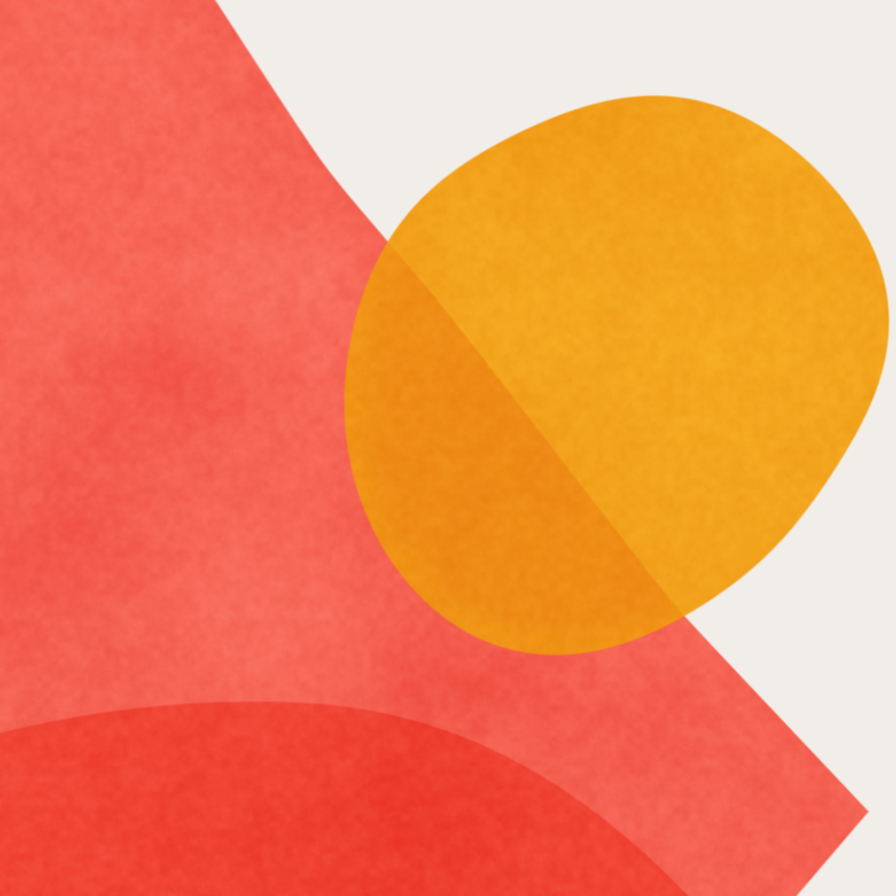
This background is drawn by a three.js fragment shader. Its source:

```glsl
varying vec2 vUv;

const vec3 PAPER = vec3(0.945, 0.931, 0.910);
const vec3 CORAL = vec3(0.960, 0.382, 0.322);
const vec3 SCARLET = vec3(0.940, 0.268, 0.208);
const vec3 AMBER = vec3(0.951, 0.640, 0.112);
const vec3 ORANGE = vec3(0.932, 0.548, 0.085);

float hash(vec2 p) {
  vec3 q = fract(vec3(p.xyx) * 0.1031);
  q += dot(q, q.yzx + 33.33);
  return fract((q.x + q.y) * q.z);
}

float noise(vec2 p) {
  vec2 i = floor(p);
  vec2 f = fract(p);
  f = f * f * (3.0 - 2.0 * f);
  float low = mix(hash(i), hash(i + vec2(1.0, 0.0)), f.x);
  float high = mix(hash(i + vec2(0.0, 1.0)), hash(i + 1.0), f.x);
  return mix(low, high, f.y);
}

// Layered noise centred on zero
float fbm(vec2 p, int octaves) {
  float sum = 0.0;
  float amplitude = 0.5;
  for (int i = 0; i < 6; i++) {
    if (i >= octaves) break;
    sum += amplitude * (noise(p) - 0.5);
    p = mat2(1.6, 1.2, -1.2, 1.6) * p + 7.3;
    amplitude *= 0.5;
  }
  return sum;
}

float fill(float d, float softness) {
  return 1.0 - smoothstep(-softness, softness, d);
}

float patchGlow(vec2 p, vec2 centre, vec2 radius) {
  vec2 q = (p - centre) / radius;
  return exp(-dot(q, q));
}

// Rounded hinge: zero below the start, a straight ramp above it
float bend(float x, float start, float roundness) {
  float t = x - start;
  return 0.5 * (t + sqrt(t * t + roundness * roundness));
}

// Sloping sheet: a gently bent right side and a cut lower corner
float sheetDistance(vec2 p) {
  float drop = 1.0 - p.y;
  float side = 0.240 + 0.65 * drop + 0.22 * bend(drop, 0.19, 0.03)
    - 0.10 * bend(drop, 0.333, 0.04) + 0.175 * bend(drop, 0.675, 0.02);
  float corner = 0.970 - 0.853 * (drop - 0.905);
  return max((p.x - side) * 0.78, (p.x - corner) * 0.76);
}

// Low hill with a long left shoulder and a steeper right one
float hillDistance(vec2 p) {
  float x = p.x - 0.285;
  float fall = x < 0.0 ? 0.43 * x * x : 1.173 * pow(x, 2.32);
  float slope = x < 0.0 ? 0.86 * x : 2.72 * pow(x, 1.32);
  return (p.y - 0.217 + fall) / sqrt(1.0 + slope * slope);
}

float harmonic(float angle, float order, vec2 weight) {
  return dot(weight, vec2(cos(order * angle), sin(order * angle)));
}

// Uneven disc whose radius is a sum of harmonics
float discDistance(vec2 p, vec2 centre) {
  vec2 q = p - centre;
  float a = atan(q.y, q.x);
  float radius = 0.3012
    + harmonic(a, 1.0, vec2(-0.0100, 0.0061))
    + harmonic(a, 2.0, vec2(-0.0031, 0.0259))
    + harmonic(a, 3.0, vec2(0.0046, 0.0045))
    + harmonic(a, 4.0, vec2(0.0007, -0.0019))
    + harmonic(a, 5.0, vec2(0.0009, 0.0020))
    + harmonic(a, 6.0, vec2(0.0, 0.0020));
  return length(q) - radius;
}

// Broad pools of pigment, positive where the wash is pale
float coralWash(vec2 p) {
  float wash = patchGlow(p, vec2(0.31, 0.69), vec2(0.11, 0.09));
  wash += 0.8 * patchGlow(p, vec2(0.08, 0.66), vec2(0.10, 0.07));
  wash += 0.8 * patchGlow(p, vec2(0.23, 0.33), vec2(0.15, 0.08));
  wash += 0.6 * patchGlow(p, vec2(0.16, 0.93), vec2(0.10, 0.12));
  wash -= 1.0 * patchGlow(p, vec2(0.17, 0.59), vec2(0.09, 0.07));
  wash -= 1.0 * patchGlow(p, vec2(0.08, 0.41), vec2(0.09, 0.10));
  wash -= 1.2 * patchGlow(p, vec2(0.52, 0.24), vec2(0.10, 0.05));
  return wash - 0.6 * patchGlow(p, vec2(0.72, 0.16), vec2(0.10, 0.09));
}

void main() {
  vec2 p = vUv;
  float edge = 0.0018;
  float grain = fbm(p * 115.0, 3);
  float mottle = fbm(p * 34.0 + 11.0, 2);
  float cloud = fbm(p * 6.0 + 3.0, 4) + 0.8 * mottle;
  float sheet = fill(sheetDistance(p), edge);
  float hill = fill(hillDistance(p), edge);
  float discD = discDistance(p, vec2(0.689, 0.581));

  // Red layers
  vec3 coral = CORAL + vec3(0.012, 0.048, 0.043) * (coralWash(p) + 1.4 * cloud);
  float pool = patchGlow(p, vec2(0.40, 0.06), vec2(0.22, 0.12));
  vec3 scarlet = SCARLET + vec3(0.015, 0.045, 0.040) * (1.2 * cloud - 0.7 * pool);
  vec3 red = mix(coral, scarlet, hill) + vec3(0.035, 0.080, 0.075) * grain;

  // Yellow layer, deeper where it overlaps the sheet
  float sun = patchGlow(p, vec2(0.83, 0.62), vec2(0.14, 0.12))
    + 0.7 * patchGlow(p, vec2(0.59, 0.68), vec2(0.08, 0.10));
  vec3 amber = AMBER + vec3(0.010, 0.032, 0.020) * (sun - 0.3 + 1.4 * cloud);
  float rim = smoothstep(-0.045, 0.0, discD);
  vec3 orange = ORANGE + vec3(0.008, 0.030, 0.0) * (rim + 1.2 * cloud);
  vec3 yellow = mix(amber, orange, sheet) + vec3(0.030, 0.060, 0.060) * grain;

  vec3 color = mix(PAPER, red, sheet);
  color = mix(color, yellow, fill(discD, edge));
  gl_FragColor = vec4(color, 1.0);
}
```
